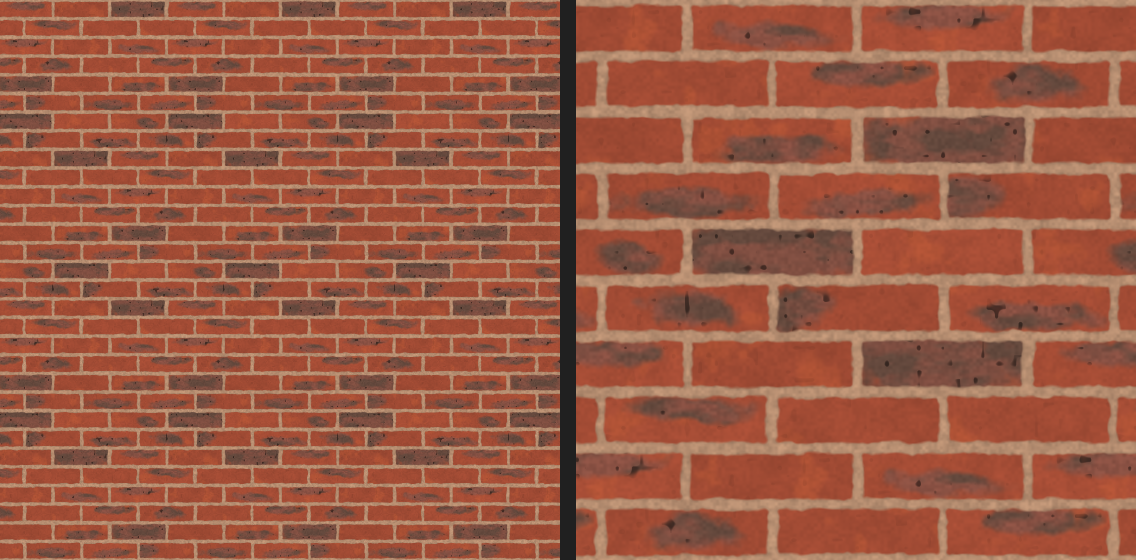
Left: the whole. Right: its middle third, enlarged.
This texture is drawn by a Shadertoy shader. Its source:

```glsl
// Running-bond red brick wall with pale mortar and smoky kiln marks, 30 courses high.

// Kiln mark per brick: three bricks in each of eight courses.
const int MARKS[24] = int[24](
    6, 4, 0,   3, 5, 1,   2, 0, 4,   2, 0, 0,
    2, 0, 1,   3, 0, 2,   4, 0, 1,   5, 1, 1);

// Mark shapes as centre.xy, radius.xy: none, low, high, blot, full, left, right.
const vec4 SHAPES[7] = vec4[7](
    vec4(0.0, 9.0, 0.1, 0.1),    vec4(0.05, 0.14, 1.05, 0.24),
    vec4(0.1, -0.2, 1.0, 0.24),  vec4(0.1, 0.0, 0.75, 0.34),
    vec4(0.1, 0.0, 1.75, 0.7),   vec4(-1.1, 0.0, 0.55, 0.38),
    vec4(0.5, 0.1, 0.55, 0.26));

float hash(vec2 p) {
    vec3 q = fract(p.xyx * vec3(0.1031, 0.1030, 0.0973));
    q += dot(q, q.yzx + 33.33);
    return fract((q.x + q.y) * q.z);
}

float noise(vec2 p) {
    vec2 i = floor(p), f = fract(p);
    f = f * f * (3.0 - 2.0 * f);
    return mix(mix(hash(i), hash(i + vec2(1, 0)), f.x),
               mix(hash(i + vec2(0, 1)), hash(i + vec2(1, 1)), f.x), f.y);
}

float fbm(vec2 p) {
    return 0.55 * noise(p) + 0.3 * noise(p * 2.1 + 7.3) + 0.15 * noise(p * 4.3 + 3.1);
}

float roundedBox(vec2 p, vec2 halfSize, float r) {
    vec2 d = abs(p) - halfSize + r;
    return length(max(d, 0.0)) + min(max(d.x, d.y), 0.0) - r;
}

void mainImage(out vec4 fragColor, in vec2 fragCoord) {
    // One unit is one course; y runs downward.
    vec2 uv = fragCoord / iResolution.xy;
    vec2 p = vec2(uv.x, 1.0 - uv.y) * 30.0;
    float pixel = 30.0 / iResolution.y;

    // Half-bond cells, then the brick's place in the staggered 3 by 8 block.
    float row = floor(p.y);
    float x = (p.x + 0.22) / 3.05 - 0.5 * mod(row, 2.0);
    float course = mod(row + 2.0, 16.0);
    float column = mod(floor(x) + step(8.0, course), 3.0);
    course = mod(course, 8.0);
    vec2 id = vec2(column, course);
    vec2 q = vec2((fract(x) - 0.5) * 3.05, fract(p.y) - 0.5);
    vec2 s = q + id * vec2(17.0, 11.0) + 40.0;

    // Slightly uneven brick outline.
    vec2 jitter = vec2(hash(id + 3.7), hash(id + 8.1)) - 0.5;
    float d = roundedBox(q - jitter * vec2(0.06, 0.03), vec2(1.435, 0.4), 0.05);
    d += 0.06 * (noise(s * 3.5) - 0.5) + 0.03 * (noise(s * 11.0) - 0.5);
    float brickMask = 1.0 - smoothstep(-0.6, 0.6, d / max(pixel, 0.05));

    // Fired clay with soft tonal drift and orange flushes.
    float grain = noise(s * 16.0) - 0.5;
    vec3 brick = vec3(0.635, 0.295, 0.205) * (1.0 + 0.07 * (hash(id + 5.3) - 0.5));
    brick = mix(brick, vec3(0.72, 0.34, 0.21), 0.6 * smoothstep(0.58, 0.8, fbm(s * 1.7 + 20.0)));
    brick *= 1.0 + 0.12 * (fbm(s * 3.0) - 0.5) + 0.07 * grain;

    // Smoky mark with a ragged rim.
    int kind = MARKS[int(course) * 3 + int(column)];
    vec4 shape = SHAPES[kind];
    float rim = length((q - shape.xy) / shape.zw) - 1.0 + 1.1 * (fbm(s * 2.3 + 9.0) - 0.5);
    float mark = 1.0 - smoothstep(-0.3, 0.3, rim);
    float soot = smoothstep(0.3, 0.75, fbm(s * vec2(1.6, 3.0) + 31.0));
    soot = clamp(soot + (kind == 4 ? 0.25 : 0.0), 0.0, 1.0);
    vec3 smoke = mix(vec3(0.53, 0.32, 0.27), vec3(0.36, 0.28, 0.24), soot);
    brick = mix(brick, smoke * (1.0 + 0.15 * grain), 0.9 * mark);

    // Small dark pits, mostly inside the marks.
    float pits = smoothstep(0.83, 0.95, noise(s * 7.0 + 13.0));
    brick *= 1.0 - pits * (0.06 + 0.38 * mark);

    // Sandy mortar, a little darker close to the bricks.
    vec3 mortar = vec3(0.72, 0.56, 0.445);
    mortar *= 1.0 + 0.14 * (noise(p * 9.0) - 0.5) + 0.1 * (noise(p * 19.0) - 0.5);
    mortar *= 0.93 + 0.07 * smoothstep(0.0, 0.07, d);

    fragColor = vec4(mix(mortar, brick, brickMask), 1.0);
}
```
